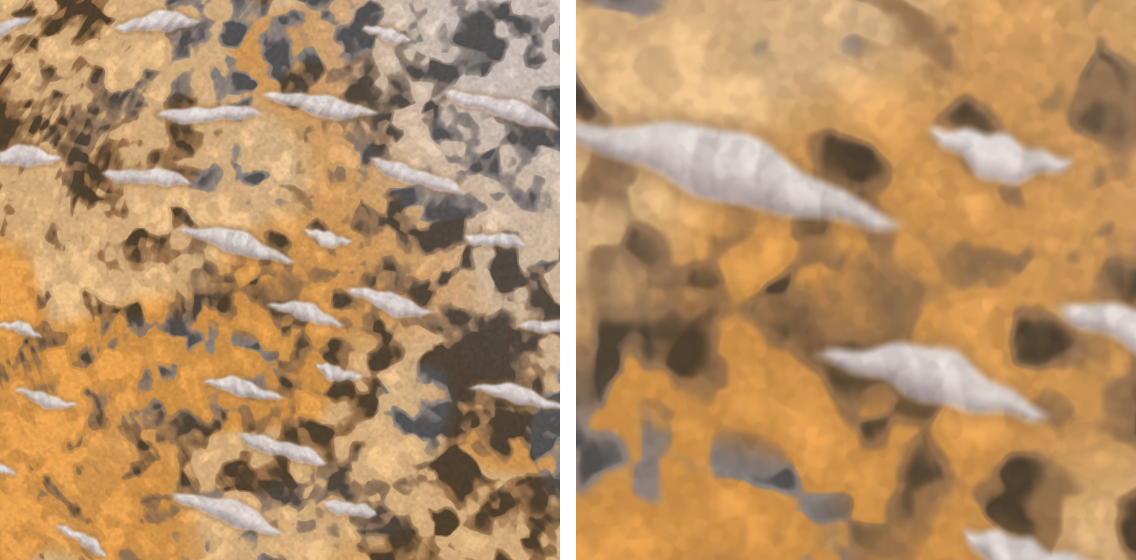
Left: the whole. Right: its middle third, enlarged.
Reproduce this texture procedurally as a three.js fragment shader.

```glsl
// Mottled animal-like hide: soft dark blotches over sand and amber, crossed by pale
// lens-shaped streaks. Blotches are layered, blended cellular noise, biased by region;
// streaks sit on a jittered brick grid and follow a smoothly turning direction field.

varying vec2 vUv;

// Colours
const vec3 SAND = vec3(0.82, 0.67, 0.48);
const vec3 AMBER = vec3(0.80, 0.56, 0.28);
const vec3 BROWN = vec3(0.59, 0.44, 0.29);
const vec3 UMBER = vec3(0.31, 0.25, 0.18);
const vec3 GREY = vec3(0.54, 0.50, 0.48);
const vec3 SLATE = vec3(0.33, 0.32, 0.32);
const vec3 PALE = vec3(0.78, 0.73, 0.70);
const vec3 STREAK_LIGHT = vec3(0.86, 0.83, 0.82);
const vec3 STREAK_SHADE = vec3(0.68, 0.63, 0.63);

// Sizes and amounts
const float BLOTCH_SCALE = 27.0;
const vec2 STREAK_GRID = vec2(4.0, 8.0);
const float STREAK_CHANCE = 0.85;
const float STREAK_WIDTH = 0.019;
const float STREAK_SOFTNESS = 0.004;
const float GRAIN = 0.10;

vec2 hash2(vec2 cell) {
  vec3 q = fract(cell.xyx * vec3(0.1031, 0.1030, 0.0973));
  q += dot(q, q.yzx + 33.33);
  return fract((q.xx + q.yz) * q.zy);
}

// Cellular noise: random cell values blended by closeness to the cell points
float cellNoise(vec2 p) {
  vec2 base = floor(p);
  float total = 0.0;
  float weights = 0.0001;
  for (float j = -1.0; j <= 1.0; j++) {
    for (float i = -1.0; i <= 1.0; i++) {
      vec2 cell = base + vec2(i, j);
      vec2 away = cell + hash2(cell) - p;
      float weight = exp(-6.0 * dot(away, away));
      total += weight * hash2(cell + 71.0).x;
      weights += weight;
    }
  }
  return total / weights;
}

// Soft round region, 1 at its centre
float region(vec2 p, vec2 centre, float radius) {
  vec2 d = (p - centre) / radius;
  return exp(-dot(d, d));
}

// Streak direction, turning across the canvas
float flowAngle(vec2 p) {
  return mix(mix(-0.62, 0.02, p.x), mix(0.38, -0.52, p.x), p.y);
}

// Returns coverage, lower-side shading and surrounding shadow of the streaks
vec3 streaks(vec2 p) {
  vec3 result = vec3(0.0);
  vec2 g = p * STREAK_GRID;
  for (float j = -1.0; j <= 1.0; j++) {
    float row = floor(g.y) + j;
    float shift = 0.5 * mod(row, 2.0);
    for (float i = -1.0; i <= 1.0; i++) {
      vec2 cell = vec2(floor(g.x + shift) + i, row);
      vec2 spot = hash2(cell + 13.0);
      vec2 shape = hash2(cell + 47.0);
      vec2 centre = (cell + 0.5 - vec2(shift, 0.0) + 0.5 * (spot - 0.5)) / STREAK_GRID;
      float sparse = region(centre, vec2(0.98, 0.15), 0.28) + region(centre, vec2(0.95, 0.98), 0.22);
      float present = step(hash2(cell + 29.0).x, STREAK_CHANCE - 0.75 * sparse);

      float angle = flowAngle(centre) + 0.25 * (shape.y - 0.5);
      vec2 along = vec2(cos(angle), sin(angle));
      vec2 q = vec2(dot(p - centre, along), dot(p - centre, vec2(-along.y, along.x)));
      float u = q.x / mix(0.045, 0.120, shape.x);
      q.y += 0.004 * sin(u * 3.0 + spot.x * 6.0) + 0.0015 * sin(u * 13.0 + spot.y * 6.0);
      float halfWidth = STREAK_WIDTH * mix(0.60, 1.0, shape.x) * mix(0.75, 1.1, spot.y);
      halfWidth *= max(1.0 - u * u, 0.0) * (1.0 + 0.22 * sin(u * 5.0 + spot.x * 9.0));
      float d = abs(q.y) - halfWidth;
      float tip = 1.0 - smoothstep(0.78, 1.0, abs(u));
      float cover = present * tip * (1.0 - smoothstep(-STREAK_SOFTNESS, STREAK_SOFTNESS, d));
      float side = 1.0 - smoothstep(-0.9, 0.2, q.y / (halfWidth + 0.001));
      float halo = present * tip * (1.0 - smoothstep(0.0, 0.013, d));
      result = max(result, vec3(cover, cover * side, halo));
    }
  }
  return result;
}

void main() {
  vec2 p = vUv;
  vec2 warped = p + 0.006 * sin(p.yx * vec2(41.0, 37.0) + 2.0 * sin(p * 19.0));

  // Fine strands, bowed and strongest towards the left
  float bow = p.x - 0.9 * (p.y - 0.5) * (p.y - 0.5);
  float strand = cellNoise(vec2(bow * 100.0, p.y * 34.0)) - 0.5;
  float left = 1.0 - smoothstep(0.0, 0.45, p.x);
  float grain = cellNoise(p * 170.0) - 0.5;

  // Blotch tone with darker and lighter regions
  float broad = cellNoise(warped * 9.0 + 5.0);
  float tone = 0.55 * cellNoise(warped * BLOTCH_SCALE) + 0.25 * cellNoise(warped * 56.0) + 0.20 * broad;
  tone += 0.02 + strand * mix(0.05, 0.22, left);
  tone -= 0.13 * region(p, vec2(0.95, 0.33), 0.24) + 0.11 * region(p, vec2(0.04, 0.80), 0.22);
  tone -= 0.07 * region(p, vec2(0.75, 0.08), 0.25);
  tone += 0.20 * region(p, vec2(0.05, 0.18), 0.34) + 0.06 * region(p, vec2(0.66, 0.66), 0.22);

  // Warm and cool parts of the ground
  float drift = cellNoise(p * 5.0 + 17.0);
  float cool = clamp(1.3 * region(p, vec2(0.98, 0.98), 0.36) + 0.35 * region(p, vec2(0.92, 0.45), 0.2), 0.0, 1.0);
  float golden = smoothstep(0.45, 0.80, drift + 0.45 * region(p, vec2(0.0, 0.25), 0.35));
  vec3 ground = mix(mix(SAND, AMBER, golden), PALE, cool);
  float slaty = clamp(cool + smoothstep(0.40, 0.65, cellNoise(p * 7.0 + 3.0)) * (1.0 - left), 0.0, 1.0);
  vec3 middle = mix(BROWN, GREY, slaty);
  vec3 deep = mix(UMBER, SLATE, slaty);
  vec3 color = mix(deep, middle, smoothstep(0.29, 0.42, tone));
  color = mix(color, ground, smoothstep(0.42, 0.54, tone));
  color *= 1.0 + 0.14 * smoothstep(0.62, 0.82, tone);

  // Streaks over their soft shadow
  vec3 streak = streaks(p);
  color = mix(color, BROWN, 0.40 * streak.z);
  vec3 streakColor = mix(STREAK_LIGHT, STREAK_SHADE, streak.y) + 0.12 * strand;
  color = mix(color, streakColor, 0.94 * streak.x);

  gl_FragColor = vec4(color * (1.0 + GRAIN * grain), 1.0);
}
```
